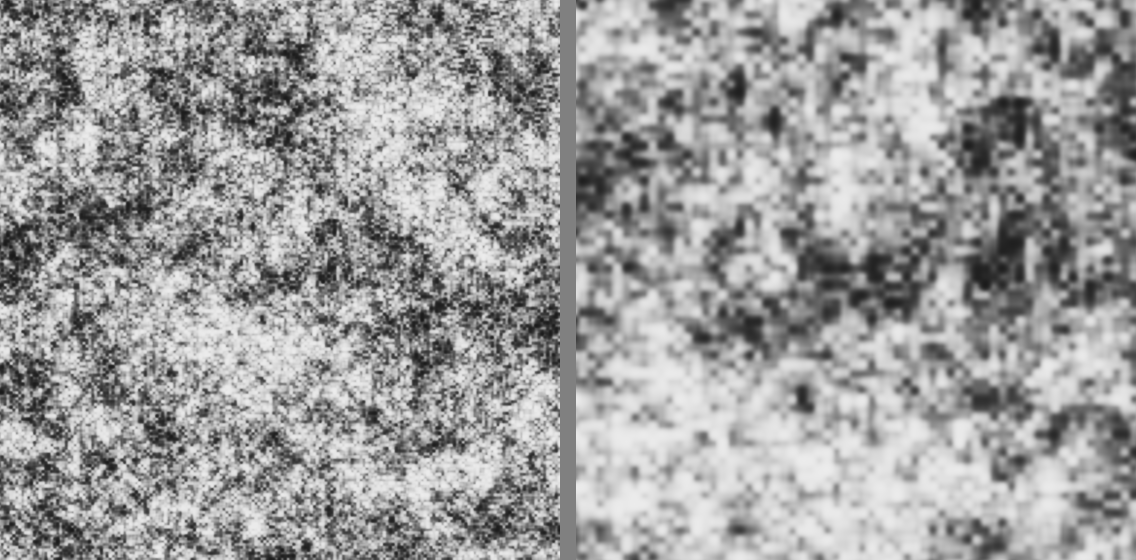
Left, the full canvas; right, a detail of the centre.
This texture is drawn by a WebGL 1 fragment shader. Its source:

```glsl
precision highp float;

uniform vec2 u_resolution;

const int OCTAVES = 6;
const float BASE_CELLS = 6.0;       // coarsest noise cells across the canvas
const float LACUNARITY = 2.0;
const float GAIN = 1.15;            // above one: fine grain outweighs the patches
const float NOISE_DEVIATION = 0.2145; // standard deviation of one octave
const vec2 OCTAVE_SHIFT = vec2(17.37, 9.61);
const vec3 DARK = vec3(0.08);
const vec3 LIGHT = vec3(0.93);
const float CONTRAST = 1.25;
const float BRIGHTNESS = 0.55;

float hash(vec2 p) {
  return fract(sin(dot(p, vec2(127.1, 311.7))) * 43758.5453);
}

float valueNoise(vec2 p) {
  vec2 cell = floor(p);
  vec2 f = fract(p);
  vec2 w = f * f * (3.0 - 2.0 * f);
  float bottom = mix(hash(cell), hash(cell + vec2(1.0, 0.0)), w.x);
  float top = mix(hash(cell + vec2(0.0, 1.0)), hash(cell + 1.0), w.x);
  return mix(bottom, top, w.y);
}

// Octave sum scaled to zero mean and unit deviation
float grain(vec2 uv) {
  float sum = 0.0;
  float variance = 0.0;
  float amplitude = 1.0;
  float cells = BASE_CELLS;
  for (int i = 0; i < OCTAVES; i++) {
    vec2 shift = OCTAVE_SHIFT * float(i + 1);
    sum += amplitude * (valueNoise(uv * cells + shift) - 0.5);
    variance += amplitude * amplitude;
    amplitude *= GAIN;
    cells *= LACUNARITY;
  }
  return sum / (NOISE_DEVIATION * sqrt(variance));
}

void main() {
  vec2 uv = gl_FragCoord.xy / u_resolution.y;

  // Logistic tone curve: soft highlights, long shadow tail
  float tone = 1.0 / (1.0 + exp(-(CONTRAST * grain(uv) + BRIGHTNESS)));
  gl_FragColor = vec4(mix(DARK, LIGHT, tone), 1.0);
}
```
